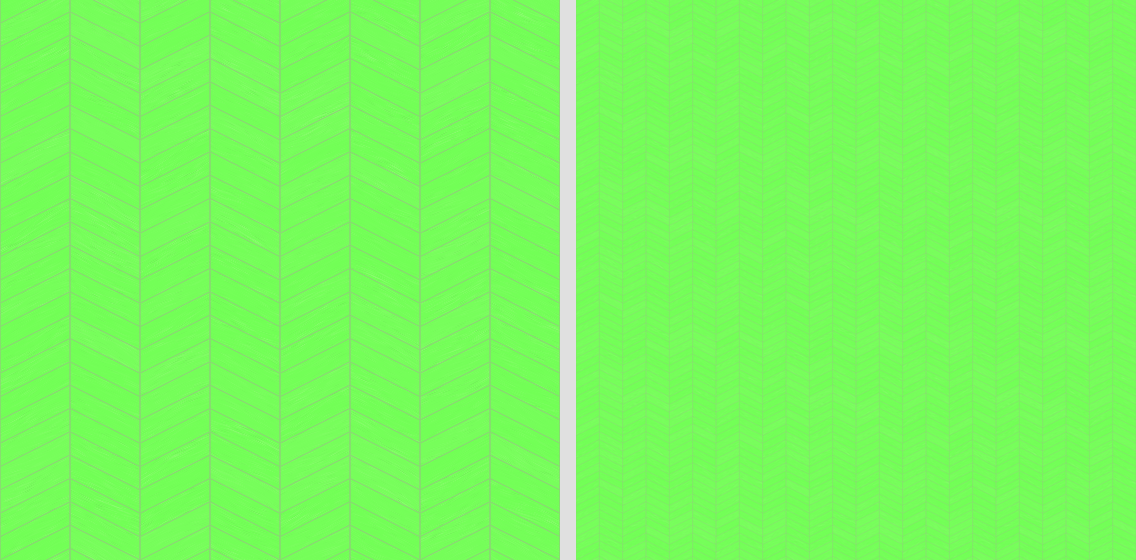
Left, the tile; right, the same tile 3 across and 3 down.
A WebGL 1 fragment shader for this pattern:

```glsl
precision highp float;
// Chevron floor of bright green planks with thin grey joints.
// A triangle wave shears the rows into a zigzag; every plank gets its own
// seed for tone, cellular grain dashes and a rare knot. Plank ids wrap.

uniform vec2 u_resolution;

#define COLUMNS 8.0
#define ROWS 24.0
#define RISE 1.5
#define SEAM_WIDTH 0.0016
#define JOINT_WIDTH 0.0012
#define GRAIN 0.75
#define KNOT_CHANCE 0.004
#define BASE_COLOR vec3(0.445, 1.0, 0.335)
#define PALE_COLOR vec3(0.54, 0.985, 0.43)
#define DARK_COLOR vec3(0.43, 0.86, 0.34)
#define GROUT_COLOR vec3(0.62, 0.70, 0.55)

float hash(vec2 p) {
  vec3 q = fract(p.xyx * vec3(0.1031, 0.1030, 0.0973));
  q += dot(q, q.yzx + 33.33);
  return fract((q.x + q.y) * q.z);
}

// Box-filtered coverage of a line at distance d.
float lineCoverage(float d, float width, float pixel) {
  return clamp((0.5 * width - d) / pixel + 0.5, 0.0, min(1.0, width / pixel));
}

// One soft dash per cell, with random length, height and strength.
float dashes(vec2 p, vec2 cells, float seed) {
  p *= cells;
  float lane = floor(p.y);
  p.x += hash(vec2(lane, seed)) * 7.0;
  vec2 id = vec2(floor(p.x), lane) + seed;
  vec2 f = fract(p);
  float halfLength = mix(0.15, 0.5, hash(id + 3.7));
  float along = 1.0 - smoothstep(0.3 * halfLength, halfLength, abs(f.x - 0.5));
  float center = mix(0.35, 0.65, hash(id + 8.1));
  float across = 1.0 - smoothstep(0.1, 0.35, abs(f.y - center));
  float strength = hash(id + 15.3);
  return along * across * strength * strength;
}

// Wood of one plank; p runs 0..1 along and across it.
vec3 plankColor(vec2 p, vec2 id) {
  float seed = floor(hash(id + 1.3) * 400.0);
  float tone = hash(id + 21.7);

  // Slow waves bend the grain and gather it into patches.
  vec2 g = p + vec2(0.0, 0.06 * sin(p.x * 5.0 + seed) + 0.4 * (tone - 0.5) * p.x);
  float patches = 0.5 + 0.5 * sin(p.x * 4.0 + seed) * sin(p.y * 5.0 + seed * 1.7);
  float wear = mix(0.25, 1.0, patches) * mix(0.4, 1.0, hash(id + 5.9));

  float pale = 0.0;
  for (int i = 0; i < 4; i++) {
    float k = float(i);
    pale += dashes(g, vec2(1.5 + k, 8.0 + 4.0 * k), seed + 31.0 * k);
  }
  float dark = dashes(g, vec2(4.0, 15.0), seed + 150.0);

  vec3 color = mix(BASE_COLOR, PALE_COLOR, 0.25 * tone * tone);
  color = mix(color, PALE_COLOR, clamp(GRAIN * wear * pale, 0.0, 1.0));
  color = mix(color, DARK_COLOR, 0.7 * GRAIN * wear * dark);

  // Rare knot: a faint elliptical ring.
  vec2 center = vec2(mix(0.25, 0.75, tone), 0.5);
  float radius = length((p - center) / vec2(0.13, 0.2));
  float ring = 1.0 - smoothstep(0.05, 0.25, abs(radius - 0.9));
  float hasKnot = step(1.0 - KNOT_CHANCE, hash(id + 47.1));
  return mix(color, DARK_COLOR, 0.7 * ring * hasKnot);
}

void main() {
  vec2 uv = gl_FragCoord.xy / u_resolution;
  float pixel = 1.0 / min(u_resolution.x, u_resolution.y);

  // Shear alternate columns up and down.
  float column = floor(uv.x * COLUMNS);
  float across = fract(uv.x * COLUMNS);
  float zigzag = mix(across, 1.0 - across, mod(column, 2.0));
  float row = uv.y * ROWS - RISE * zigzag;
  vec2 id = vec2(mod(column, COLUMNS), mod(floor(row), ROWS));
  vec2 local = vec2(across, fract(row));

  // Distances to the upright seams and the slanted joints.
  float slope = RISE * COLUMNS / ROWS;
  float seamDistance = min(local.x, 1.0 - local.x) / COLUMNS;
  float jointDistance = min(local.y, 1.0 - local.y) / (ROWS * sqrt(1.0 + slope * slope));
  float grout = max(lineCoverage(seamDistance, SEAM_WIDTH, pixel),
                    0.85 * lineCoverage(jointDistance, JOINT_WIDTH, pixel));

  gl_FragColor = vec4(mix(plankColor(local, id), GROUT_COLOR, grout), 1.0);
}
```
